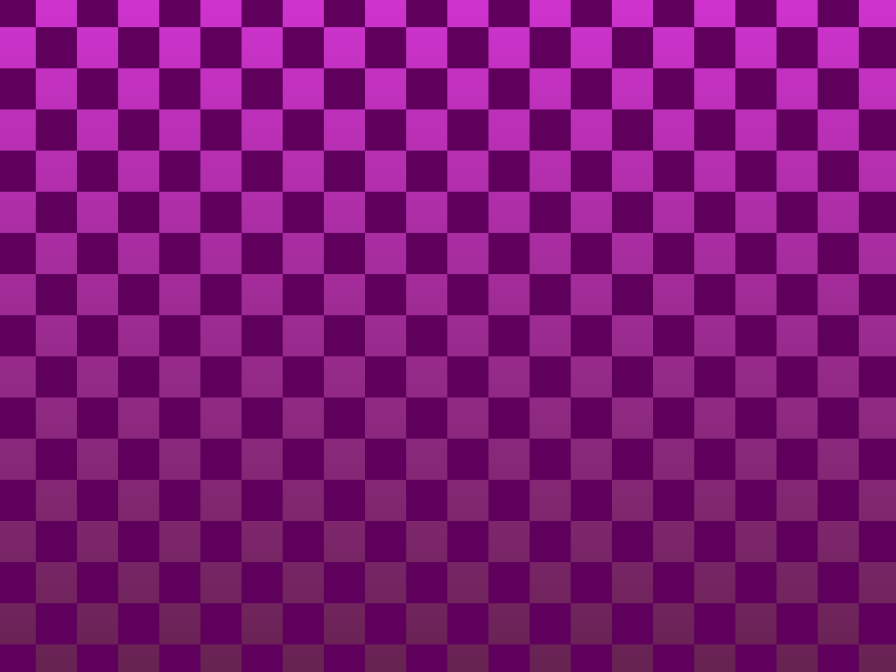
Write a WebGL 1 fragment shader that draws this pattern.

```glsl
precision highp float;
// Checkerboard of flat purple squares and squares fading from magenta down to dull plum.
uniform vec2 u_resolution;

// Signed distance to the nearest integer line, alternating in sign from cell to cell.
vec2 alternatingDistance(vec2 p) {
  return 0.5 - abs(mod(p + 0.5, 2.0) - 1.0);
}

void main() {
  vec2 uv = gl_FragCoord.xy / u_resolution.y;
  float cellsPerHeight = 16.33;
  float pixel = cellsPerHeight / u_resolution.y;

  // Antialiased checker mask: 1 on the fading squares, 0 on the flat ones
  vec2 cell = uv * cellsPerHeight - vec2(0.87, 0.67);
  vec2 side = clamp(2.0 * alternatingDistance(cell) / pixel, -1.0, 1.0);
  float checker = 0.5 - 0.5 * side.x * side.y;

  // Vertical fade across the whole canvas
  vec3 fade = mix(vec3(0.40, 0.135, 0.315), vec3(0.81, 0.20, 0.81), uv.y);
  vec3 flatPurple = vec3(0.37, 0.0, 0.36);

  gl_FragColor = vec4(mix(flatPurple, fade, checker), 1.0);
}
```
